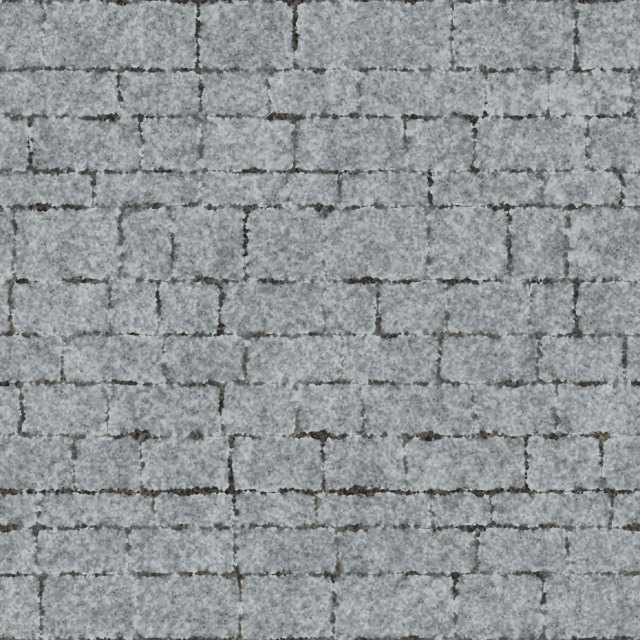
Write a Shadertoy shader that draws this texture.

```glsl
const int ROWS = 12;
// Course boundaries from bottom to top, blocks per course and offset in blocks
const float EDGES[13] = float[13](0.0, 0.103, 0.176, 0.232, 0.319, 0.401, 0.477,
                                  0.561, 0.677, 0.732, 0.818, 0.891, 1.0);
const float BLOCKS[12] = float[12](6., 6., 7., 7., 7., 7., 9., 8., 7., 7., 7., 5.);
const float OFFSETS[12] = float[12](.35, .43, .48, .65, .21, .82, .35, .27, -.04, .30, .07, .48);
const int LEDGE = 3;              // boundary drawn as one unbroken line
const float JITTER = 0.55;        // spread of upright joints, in blocks
const float JOINT = 0.0018;       // half width of a joint
const float BOLD = 0.0034;        // extra half width of eroded patches
const float CORNER = 0.011;       // rounding of block corners
const float GRAIN = 0.21;
const float MOTTLE = 0.10;
const vec3 STONE = vec3(0.598, 0.621, 0.631);
const vec3 PALE = vec3(0.75, 0.765, 0.765);
const vec3 SOOT = vec3(0.23, 0.225, 0.225);
const vec3 EARTH = vec3(0.36, 0.33, 0.27);
const float TAU = 6.2831853;

vec2 hash2(vec2 p) {
    vec3 q = fract(p.xyx * vec3(0.1031, 0.1030, 0.0973));
    q += dot(q, q.yzx + 33.33);
    return fract((q.xx + q.yz) * q.zy);
}

// Layered sines in random whole-number directions: tiles, deviation near 1
float waves(vec2 p, vec2 freq, float seed) {
    float sum = 0.0;
    for (int i = 0; i < 8; i++) {
        vec2 h = hash2(vec2(float(i) + 1.0, seed));
        vec2 dir = round((h * 2.0 - 1.0) * freq);
        sum += sin(TAU * (dot(dir, p) + hash2(h * 91.0).x));
    }
    return sum * 0.5;
}

// Cellular noise with n cells across: x = nearest distance, y = blended tone
vec2 cells(vec2 p, float n) {
    p *= n;
    vec2 base = floor(p);
    float nearest = 9.0, tone = 0.0, total = 0.0;
    for (int y = -1; y <= 1; y++)
    for (int x = -1; x <= 1; x++) {
        vec2 c = base + vec2(x, y);
        vec2 id = mod(c, n);
        vec2 r = c + hash2(id + 3.0) - p;
        float w = exp(-4.0 * dot(r, r));
        nearest = min(nearest, length(r));
        tone += w * hash2(id + 57.0).x;
        total += w;
    }
    return vec2(nearest, tone / total);
}

// Position of upright joint k in block units
float jointAt(float k, int row) {
    float id = mod(k, BLOCKS[row]);
    return k + (hash2(vec2(id + 5.0, float(row) * 7.0 + 2.0)).x - 0.5) * JITTER;
}

void mainImage(out vec4 fragColor, in vec2 fragCoord) {
    vec2 uv = fragCoord / iResolution.xy;
    float aa = 0.8 / iResolution.y;

    // Grain at three scales
    float fine = cells(uv, 290.0).y - 0.5;
    vec2 medium = cells(uv, 120.0);
    float mottle = medium.y - 0.5;
    float coarse = cells(uv, 38.0).y - 0.5;

    // Uneven outlines
    vec2 p = uv + 0.0008 * vec2(waves(uv, vec2(10, 18), 4.0), waves(uv, vec2(18, 10), 9.0));
    p = fract(p + 0.003 * vec2(mottle, coarse));

    // Course
    int row = 0;
    for (int i = 1; i < ROWS; i++) if (p.y >= EDGES[i]) row = i;
    float below = p.y - EDGES[row], above = EDGES[row + 1] - p.y;
    int boundary = below < above ? row : row + 1;

    // Block within the course and its nearest upright joint
    float u = p.x * BLOCKS[row] - OFFSETS[row];
    float dx = 9.0, upright = 0.0, block = 0.0;
    for (int i = -1; i <= 2; i++) {
        float k = floor(u) + float(i);
        float gap = u - jointAt(k, row);
        if (gap >= 0.0) block = mod(k, BLOCKS[row]);
        if (abs(gap) < dx) { dx = abs(gap); upright = mod(k, BLOCKS[row]); }
    }
    vec2 side = vec2(dx / BLOCKS[row], min(below, above));
    float d = CORNER - length(max(CORNER - side, 0.0));
    bool level = side.y < side.x;

    // Joint strength varies along its length and from joint to joint
    float wear = waves(uv, vec2(15, 11), 17.0);
    float strength = level ? 0.6 : mix(0.25, 0.95, hash2(vec2(upright + 31.0, float(row))).y);
    strength = clamp(strength + 0.25 * wear, 0.15, 1.0);
    float eroded = smoothstep(0.8, 1.8, waves(uv, vec2(11, 8), 23.0)) * (level ? 1.0 : 0.3);
    if (boundary == LEDGE && level) strength = 1.0;
    float halfWidth = JOINT * mix(0.5, 1.15, strength) + BOLD * eroded;
    float rough = d + 0.004 * fine + 0.005 * mottle;
    float joint = 1.0 - smoothstep(halfWidth - aa - 0.0005, halfWidth + aa + 0.0012, rough);

    // Block face: own tone, upright streaks, grain
    float own = hash2(vec2(block + 11.0, float(row) + 40.0)).y - 0.5;
    float shade = 0.025 * own + 0.011 * waves(uv, vec2(16, 4), 31.0)
                + GRAIN * fine + MOTTLE * mottle + 0.055 * coarse;
    vec3 color = STONE + shade;

    // Pale scuffs, dark pits and chipped rims
    float scuff = smoothstep(0.9, 2.2, waves(uv, vec2(9, 6), 43.0)) * mix(0.2, 1.0, uv.y);
    color = mix(color, PALE, 0.5 * scuff * smoothstep(0.0, 0.3, mottle + coarse));
    float pit = (1.0 - smoothstep(0.1, 0.3, medium.x)) * smoothstep(0.66, 0.85, 1.0 - medium.y);
    color = mix(color, SOOT, 0.4 * pit);
    float rim = exp(-max(d - halfWidth, 0.0) / 0.004);
    color = mix(color, PALE, 0.6 * rim * smoothstep(0.04, 0.24, mottle + 0.5 * fine));
    color *= 1.0 - 0.25 * rim * smoothstep(0.0, 0.22, -mottle);

    // Joint filling: soot with earthy stretches, mostly low on the wall
    float earthy = smoothstep(0.0, 1.2, waves(uv, vec2(6, 5), 61.0)) * smoothstep(0.75, 0.4, uv.y);
    vec3 filling = mix(SOOT, EARTH, 0.2 + 0.55 * earthy) + 0.25 * fine;
    color = mix(color, filling, joint * max(strength, eroded));
    fragColor = vec4(clamp(color, 0.0, 1.0), 1.0);
}
```
